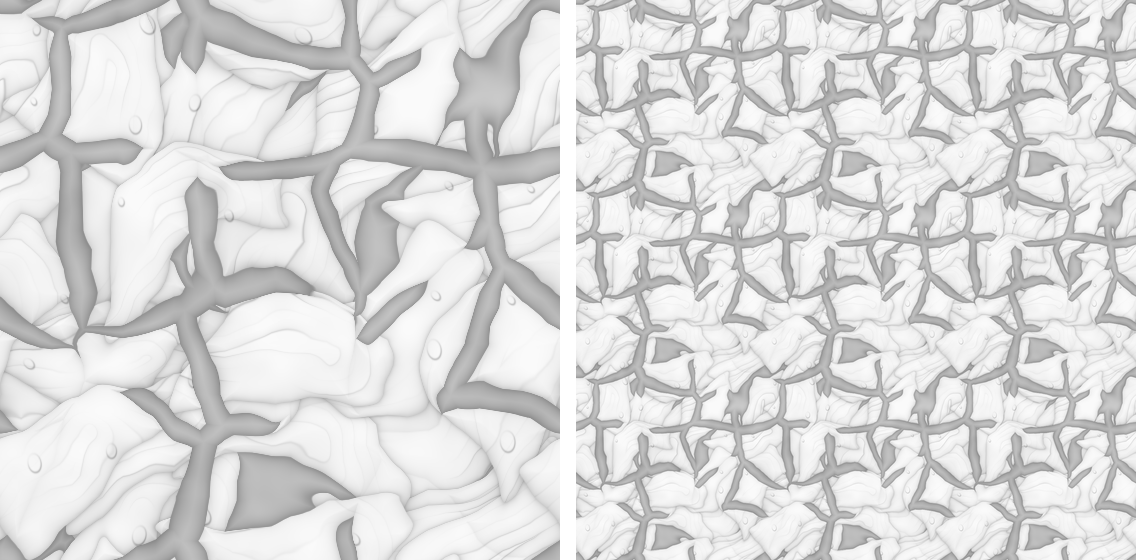
Left: one tile. Right: repeated 3 by 3.
Write a WebGL 1 fragment shader that draws this texture map.

```glsl
precision highp float;
// Pale carved slabs of gnarled wood-like stone over grey channels, seamless.
// Bent tapered blocks are painted one over another on a wrapping canvas, cut by
// winding channels, with soft occlusion, contour creases and small knots.
uniform vec2 u_resolution;
#define GRID 5.0           // blocks per side
#define CHANNEL 0.022      // greatest half width of channels
#define GROUND 0.765       // channel tone before occlusion
#define SLAB 0.973         // top tone of the blocks
#define GROUND_AO 0.19     // occlusion on the channel floor
#define SLAB_AO 0.085      // occlusion on lower blocks
#define AO_REACH 0.012     // fall-off of occlusion
#define RIM 0.09           // darkening of block rims
#define GRAIN_STEP 0.031   // spacing of the creases
#define GRAIN_DEPTH 0.2    // darkness of the creases
#define KNOTS 7.0          // knot cells per side
#define EDGE 0.0013        // edge softness

float hash(vec2 p) {
  vec3 q = fract(p.xyx * 0.1031);
  q += dot(q, q.yzx + 33.33);
  return fract((q.x + q.y) * q.z);
}
vec2 hash2(vec2 p) { return vec2(hash(p), hash(p + 57.0)); }

// Wrapping value noise; ease 0 keeps angular kinks, 1 is smooth.
float noise(vec2 uv, float period, float seed, float ease) {
  vec2 p = (uv + seed * 0.0137) * period, cell = floor(p), f = p - cell;
  f = mix(f, f * f * (3.0 - 2.0 * f), ease);
  vec2 a = floor(mod(cell + 0.5, period)), b = floor(mod(cell + 1.5, period));
  return mix(mix(hash(a + seed), hash(vec2(b.x, a.y) + seed), f.x),
             mix(hash(vec2(a.x, b.y) + seed), hash(b + seed), f.x), f.y);
}
vec2 noise2(vec2 uv, float period, float seed, float ease) {
  return vec2(noise(uv, period, seed, ease), noise(uv, period, seed + 57.0, ease)) - 0.5;
}
mat2 rotation(float a) { return mat2(cos(a), -sin(a), sin(a), cos(a)); }

// Offset to one of the nine Voronoi sites around p, four cells per side.
vec2 toSite(vec2 p, int i) {
  float n = float(i), row = floor((n + 0.5) / 3.0);
  vec2 c = floor(p) + vec2(n - 3.0 * row, row) - 1.0;
  return c + 0.1 + 0.8 * hash2(floor(mod(c + 0.5, 4.0)) + 211.0) - p;
}
float borderDistance(vec2 uv) {
  vec2 p = uv * 4.0, nearest = vec2(9.0);
  float border = 9.0;
  for (int i = 0; i < 9; i++) {
    vec2 s = toSite(p, i);
    if (dot(s, s) < dot(nearest, nearest)) nearest = s;
  }
  for (int i = 0; i < 9; i++) {
    vec2 s = toSite(p, i), span = s - nearest;
    if (dot(span, span) > 0.0001) border = min(border, dot(s + nearest, normalize(span)));
  }
  return border * 0.125;
}

// Block coordinates: wrapped, turned, sheared and bent.
vec2 blockSpace(vec2 r, mat2 turn, vec2 form) {
  vec2 q = turn * (r - floor(r + 0.5));
  q.x += form.x * q.y;
  return q + vec2(0.0, form.y * q.x * q.x);
}
// Signed distance to a tapered block with rounded corners.
float blockDistance(vec2 q, vec2 size) {
  size.y *= 1.0 - 0.35 * clamp(q.x / size.x, -1.0, 1.0);
  vec2 e = abs(q) - size + 0.024;
  return length(max(e, 0.0)) + min(max(e.x, e.y), 0.0) - 0.024;
}
// Creases that follow the block and turn round one of its ends.
float grain(vec2 q, float len, float id, float wobble) {
  q -= vec2(0.25 * len, 0.1 * (hash(vec2(id, 9.0)) - 0.5));
  float t = (length(vec2(max(q.x, 0.0), q.y)) + wobble) / GRAIN_STEP;
  float line = floor(t + 0.5), e = (t - line) * GRAIN_STEP, pick = hash(vec2(line + 20.0, id));
  float shade = smoothstep(-0.0015, 0.0015, e) * exp(-max(e, 0.0) / 0.006);
  return (0.1 + 0.9 * pick * pick) * (0.6 * exp(-e * e / 0.000003) + 0.45 * shade);
}

void main() {
  vec2 uv = gl_FragCoord.xy / u_resolution + vec2(0.13, 0.29);
  // Chipped outlines come from angular warps, flow from smooth ones.
  vec2 p = uv + 0.08 * noise2(uv, 4.0, 3.0, 1.0) + 0.045 * noise2(uv, 11.0, 17.0, 0.0)
              + 0.012 * noise2(uv, 29.0, 29.0, 0.0);
  vec2 up = vec2(0.0, 0.004), bank = p + 0.07 * noise2(uv, 5.0, 61.0, 1.0);
  float wobble = 0.06 * noise(uv, 6.0, 41.0, 1.0) + 0.014 * noise(uv, 17.0, 43.0, 1.0);
  float fade = smoothstep(0.2, 0.65, noise(uv, 7.0, 71.0, 1.0));
  float swell = noise(uv, 13.0, 83.0, 1.0) + 0.5 * noise(uv, 27.0, 89.0, 1.0) - 0.75;
  float width = mix(-0.012, CHANNEL, smoothstep(0.3, 0.6, noise(uv, 5.0, 97.0, 1.0)));
  float cut = width - borderDistance(bank), cutAbove = width - borderDistance(bank + up);
  float tone = GROUND, ground = 1.0, gap = 1.0;
  // Blocks, painted in shuffled order.
  for (int i = 0; i < 25; i++) {
    float id = float(i), slot = floor(mod(id * 7.0 + 0.5, GRID * GRID));
    float row = floor((slot + 0.5) / GRID);
    vec2 center = (vec2(slot - row * GRID, row) + 0.2 + 0.6 * hash2(vec2(id, 1.0))) / GRID;
    mat2 turn = rotation(2.4 * noise(center, 3.0, 7.0, 1.0) + hash(vec2(id, 3.0)) - 1.0);
    vec2 size = mix(vec2(0.15, 0.075), vec2(0.23, 0.11), hash2(vec2(id, 4.0)));
    vec2 form = vec2(0.9, 5.0) * (hash2(vec2(id, 6.0)) - 0.5);
    vec2 q = blockSpace(p - center, turn, form);
    float d = max(blockDistance(q, size), cut), inside = min(d, 0.0), outside = max(d, 0.0);
    float above = max(blockDistance(blockSpace(p + up - center, turn, form), size), cutAbove);
    float lit = 1.0 - 0.5 * clamp((above - d) / up.y, -1.0, 1.0);
    gap = min(gap, outside);
    tone *= 1.0 - SLAB_AO * exp(-outside / AO_REACH) - 0.1 * exp(-outside / 0.003);
    float slab = SLAB + 0.035 * swell - GRAIN_DEPTH * fade * grain(q, size.x, id, wobble)
               - lit * (RIM * exp(inside / 0.007) + 0.035 * exp(inside / 0.025));
    float cover = 1.0 - smoothstep(-EDGE, EDGE, d);
    tone = mix(tone, slab, cover);
    ground *= 1.0 - cover;
  }
  tone = mix(tone, GROUND + 0.07 * swell - GROUND_AO * exp(-gap / AO_REACH), ground);
  // Knots: small outlined ovals, shaded on the lower right.
  vec2 cell = floor(mod(floor(uv * KNOTS) + 0.5, KNOTS));
  vec2 k = (fract(uv * KNOTS) - 0.225 - 0.55 * hash2(cell + 101.0)) / KNOTS;
  float pick = hash(cell + 151.0), radius = mix(0.007, 0.019, pow(hash(cell + 171.0), 2.0));
  float ring = length(rotation(0.4 + pick * 2.0) * k * vec2(1.0, 1.45)) - radius;
  float side = 0.6 + 0.5 * dot(normalize(k + 0.00001), vec2(0.6, -0.8));
  tone -= 0.18 * step(0.45, pick) * (1.0 - ground) * side * exp(-ring * ring / 0.000005);
  gl_FragColor = vec4(vec3(clamp(tone, 0.52, 0.98)), 1.0);
}
```
